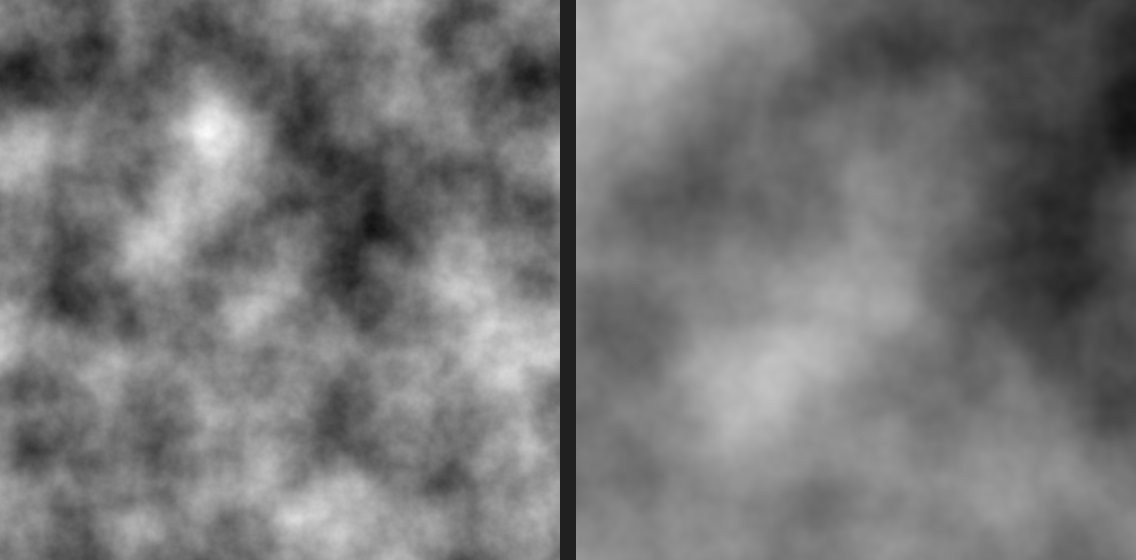
Left, the full canvas; right, a detail of the centre.
Reproduce this texture procedurally as a Shadertoy shader.

```glsl
const int   OCTAVES     = 6;
const int   BASE_PERIOD = 4;      // lattice cells across the tile, first octave
const float GAIN        = 0.5;    // amplitude ratio between octaves
const float MEAN_GREY   = 0.482;
const float CONTRAST    = 0.61;
const vec2  OCTAVE_SHIFT = vec2(0.37, 0.71);  // keeps lattice zeros from stacking
const uint  SEED        = 17u;
const float TAU         = 6.2831853;

// Integer hash of a lattice point, giving a unit gradient
vec2 latticeGradient(ivec2 cell, int period, uint layer) {
    uvec2 c = uvec2((cell % period + period) % period);
    uint h = c.x * 1597u + c.y * 51749u + (layer + SEED) * 7919u;
    h = (h ^ (h >> 16)) * 73244475u;
    h = (h ^ (h >> 15)) * 73244475u;
    h ^= h >> 16;
    float angle = TAU * float(h & 65535u) / 65536.0;
    return vec2(cos(angle), sin(angle));
}

// Gradient noise that wraps after a whole number of cells
float tiledNoise(vec2 p, int period, uint layer) {
    ivec2 cell = ivec2(floor(p));
    vec2 f = fract(p);
    vec2 fade = f * f * f * (f * (f * 6.0 - 15.0) + 10.0);
    vec2 right = vec2(1.0, 0.0);
    vec2 up = vec2(0.0, 1.0);
    float a = dot(latticeGradient(cell, period, layer), f);
    float b = dot(latticeGradient(cell + ivec2(1, 0), period, layer), f - right);
    float c = dot(latticeGradient(cell + ivec2(0, 1), period, layer), f - up);
    float d = dot(latticeGradient(cell + ivec2(1, 1), period, layer), f - right - up);
    return mix(mix(a, b, fade.x), mix(c, d, fade.x), fade.y);
}

// Octaves of doubling frequency
float clouds(vec2 uv) {
    float sum = 0.0;
    float amplitude = 1.0;
    int period = BASE_PERIOD;
    for (int i = 0; i < OCTAVES; i++) {
        vec2 p = uv * float(period) + OCTAVE_SHIFT * float(i);
        sum += amplitude * tiledNoise(p, period, uint(i));
        amplitude *= GAIN;
        period *= 2;
    }
    return sum;
}

void mainImage(out vec4 fragColor, in vec2 fragCoord) {
    vec2 uv = fragCoord / iResolution.xy;
    float grey = MEAN_GREY + CONTRAST * clouds(uv);
    fragColor = vec4(vec3(clamp(grey, 0.0, 1.0)), 1.0);
}
```
